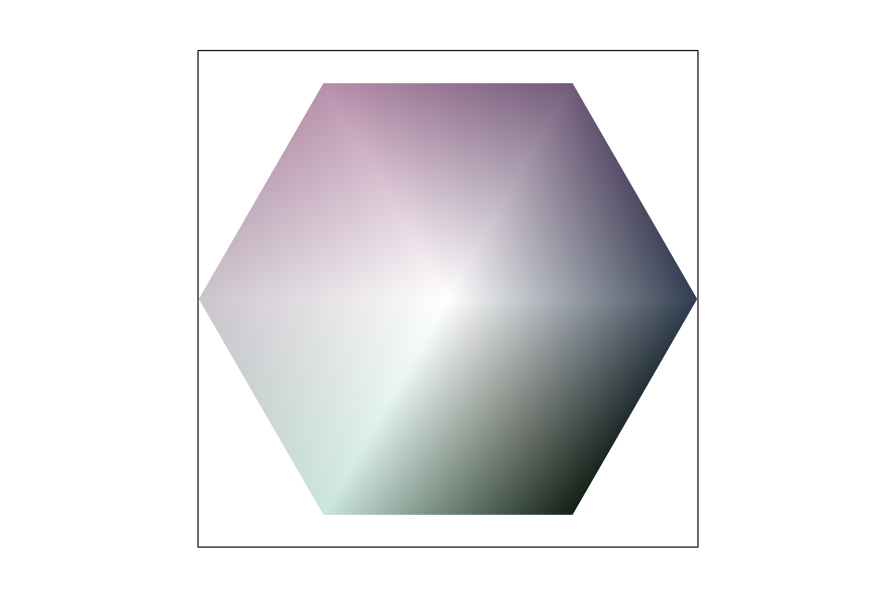
This background is drawn by a Shadertoy shader. Its source:

```glsl
// A shaded hexagon inside a thin dark frame on a white ground.
// Each of its six triangles blends linearly from a white centre to two
// corner colours, using the sector's own pair of corners as a basis.

const float SECTOR = 1.04719755;              // sixty degrees
const vec2  CENTRE_SHIFT = vec2(0.0, 0.0);    // offset from canvas centre
const float HEX_RADIUS = 0.4167;              // in canvas heights
const vec2  FRAME_CENTRE = vec2(0.0, 0.0003);
const vec2  FRAME_HALF = vec2(0.418, 0.4152);
const float FRAME_WIDTH = 0.0021;
const vec3  WHITE = vec3(1.0);
const vec3  FRAME_COLOUR = vec3(0.08);

// Corner colours, counterclockwise from the right
const vec3 CORNERS[6] = vec3[6](
    vec3(0.19, 0.24, 0.31),
    vec3(0.44, 0.35, 0.47),
    vec3(0.72, 0.56, 0.67),
    vec3(0.80, 0.77, 0.80),
    vec3(0.79, 0.90, 0.86),
    vec3(0.07, 0.12, 0.07));

float boxDistance(vec2 p, vec2 halfSize) {
    vec2 d = abs(p) - halfSize;
    return length(max(d, 0.0)) + min(max(d.x, d.y), 0.0);
}

// Antialiased coverage of the region where distance is negative
float coverage(float dist, float pixel) {
    return clamp(0.5 - dist / pixel, 0.0, 1.0);
}

// Returns the blended colour in rgb and the signed edge distance in a
vec4 shadedHexagon(vec2 p) {
    float angle = atan(p.y, p.x + 1e-7);
    float sector = floor(angle / SECTOR);
    int first = (int(sector) + 6) % 6;
    int second = (first + 1) % 6;

    // Weights of the two corners bounding this sector
    float local = angle - sector * SECTOR;
    float scale = length(p) / (HEX_RADIUS * sin(SECTOR));
    float a = scale * sin(SECTOR - local);
    float b = scale * sin(local);

    vec3 colour = WHITE + a * (CORNERS[first] - WHITE)
                        + b * (CORNERS[second] - WHITE);
    float dist = (a + b - 1.0) * HEX_RADIUS * sin(SECTOR);
    return vec4(clamp(colour, 0.0, 1.0), dist);
}

void mainImage(out vec4 fragColor, in vec2 fragCoord) {
    float pixel = 1.0 / iResolution.y;
    vec2 p = (fragCoord - 0.5 * iResolution.xy) * pixel;

    // Hexagon over the white ground
    vec4 hexagon = shadedHexagon(p - CENTRE_SHIFT);
    vec3 colour = mix(WHITE, hexagon.rgb, coverage(hexagon.a, pixel));

    // Thin outline
    float frame = abs(boxDistance(p - FRAME_CENTRE, FRAME_HALF)) - 0.5 * FRAME_WIDTH;
    colour = mix(colour, FRAME_COLOUR, coverage(frame, pixel));

    fragColor = vec4(colour, 1.0);
}
```
